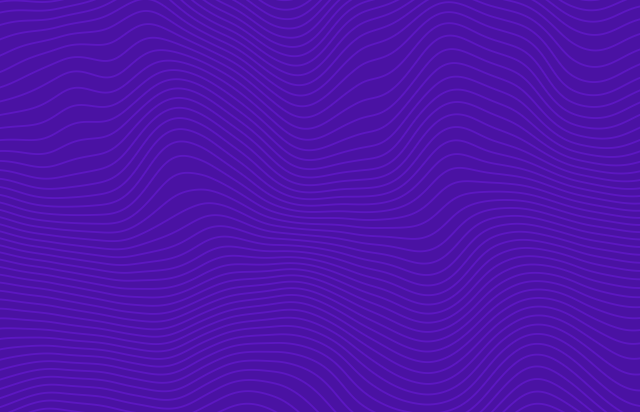
Write a Shadertoy shader that draws this background.

```glsl
// Thin violet lines flowing over a deep purple ground.
// The lines are level curves of height minus a smooth swell, built from a
// broad wave and two octaves of gradient noise, drawn at constant width.

const float TAU = 6.28319;
const vec3 GROUND = vec3(0.29, 0.07, 0.64);
const vec3 LINE = vec3(0.36, 0.09, 0.76);
const float LINE_COUNT = 44.0;    // lines per canvas height
const float LINE_WIDTH = 0.0045;  // in canvas heights

float hash(vec2 cell) {
    return fract(sin(dot(cell, vec2(127.1, 311.7))) * 43758.5);
}

// Slope contribution of one lattice corner
float cornerRamp(vec2 cell, vec2 offset) {
    float angle = TAU * hash(cell);
    return dot(vec2(cos(angle), sin(angle)), offset);
}

float gradientNoise(vec2 p) {
    vec2 cell = floor(p);
    vec2 f = p - cell;
    vec2 blend = f * f * f * (f * (f * 6.0 - 15.0) + 10.0);
    vec2 e = vec2(1.0, 0.0);
    float low = mix(cornerRamp(cell, f),
                    cornerRamp(cell + e.xy, f - e.xy), blend.x);
    float high = mix(cornerRamp(cell + e.yx, f - e.yx),
                     cornerRamp(cell + e.xx, f - e.xx), blend.x);
    return mix(low, high, blend.y);
}

// Vertical displacement of the lines at a point
float swell(vec2 p) {
    float broad = 0.038 * cos(TAU * (p.x - 0.484 + 0.08 * p.y) / 0.806);
    float medium = 0.18 * gradientNoise(p * vec2(3.0, 1.9) + vec2(4.3, 7.6));
    float fine = 0.035 * gradientNoise(p * vec2(5.6, 3.4) + vec2(19.2, 2.7));
    return broad + medium + fine;
}

float linePhase(vec2 p) {
    return LINE_COUNT * (p.y - swell(p));
}

// Distance to the nearest level curve, in canvas heights
float lineDistance(vec2 p, float stepSize) {
    vec2 h = vec2(stepSize, 0.0);
    vec2 slope = vec2(linePhase(p + h.xy) - linePhase(p - h.xy),
                      linePhase(p + h.yx) - linePhase(p - h.yx)) / (2.0 * stepSize);
    float toLine = abs(fract(linePhase(p)) - 0.5);
    return toLine / max(length(slope), 1.0);
}

void mainImage(out vec4 fragColor, in vec2 fragCoord) {
    vec2 p = fragCoord / iResolution.y;
    float pixel = 1.0 / iResolution.y;

    // Antialiased stroke
    float d = lineDistance(p, 0.001);
    float coverage = clamp((0.5 * LINE_WIDTH - d) / pixel + 0.5, 0.0, 1.0);
    fragColor = vec4(mix(GROUND, LINE, coverage), 1.0);
}
```
